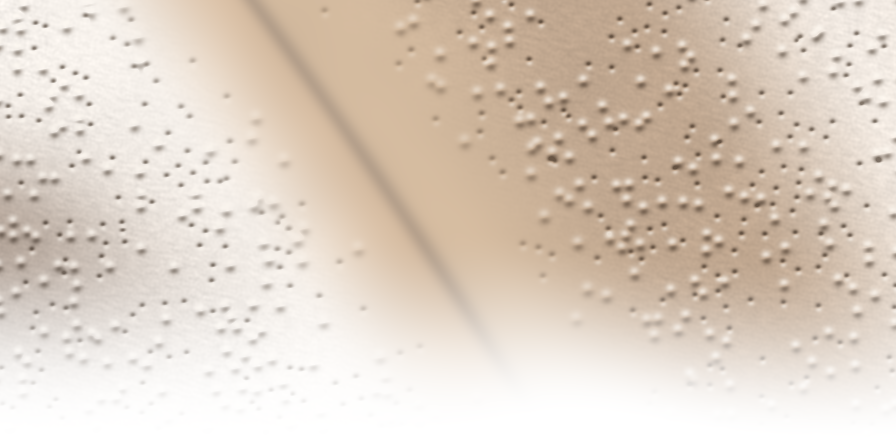
Write a Shadertoy shader that draws this texture.

```glsl
// Two embossed paper pages meeting at a soft diagonal fold, fading to white below.
// Page tones are ramps over the distance to the fold; a jittered, tilted grid
// scatters raised bumps and small pits, and gradient noise adds paper grain.

vec2 hash2(vec2 p) {
    vec3 q = fract(vec3(p.xyx) * vec3(0.1031, 0.1030, 0.0973));
    q += dot(q, q.yzx + 33.33);
    return fract((q.xx + q.yz) * q.zy);
}

float corner(vec2 cell, vec2 offset) {
    return dot(hash2(cell) * 2.0 - 1.0, offset);
}

float gradientNoise(vec2 p) {
    vec2 i = floor(p), f = fract(p);
    vec2 w = f * f * f * (f * (f * 6.0 - 15.0) + 10.0);
    vec2 e = vec2(1.0, 0.0);
    return mix(mix(corner(i, f), corner(i + e, f - e), w.x),
               mix(corner(i + e.yx, f - e.yx), corner(i + 1.0, f - 1.0), w.x), w.y);
}

// Signed distance to the slightly bowed fold, positive on the right page
float foldDistance(vec2 p) {
    float t = 1.0 - p.y;
    return (p.x - (0.562 + 0.74 * t - 0.07 * t * t)) * 0.82;
}

vec3 leftPage(vec2 p, float d) {
    vec3 col = mix(vec3(0.968, 0.948, 0.926), vec3(0.85, 0.745, 0.635),
                   smoothstep(-0.31, 0.0, d));
    vec2 s = (p - vec2(-0.05, 0.47)) / vec2(0.36, 0.21);
    s.y += 0.35 * s.x;
    col = mix(col, vec3(0.60, 0.52, 0.46), 0.72 * exp(-dot(s, s)));
    vec2 g = (p - vec2(0.0, 0.27)) / vec2(0.40, 0.16);
    return mix(col, vec3(0.74, 0.71, 0.69), 0.42 * exp(-dot(g, g)));
}

vec3 rightPage(vec2 p, float d) {
    float u = d + 0.15 * (1.0 - p.y);
    vec3 col = mix(vec3(0.84, 0.74, 0.63), vec3(0.75, 0.652, 0.56),
                   smoothstep(0.12, 0.54, u));
    return mix(col, vec3(0.95, 0.92, 0.89), smoothstep(0.66, 1.08, u));
}

// Light (positive) and shade (negative) of the embossed dots
float embossing(vec2 p) {
    const float spacing = 0.035;
    mat2 tilt = mat2(0.83, 0.56, -0.56, 0.83);
    vec2 g = tilt * p / spacing;
    vec2 light = vec2(-0.17, 0.985);
    float relief = 0.0;
    for (int j = -1; j <= 1; j++)
    for (int i = -1; i <= 1; i++) {
        vec2 cell = floor(g) + vec2(i, j);
        vec2 rnd = hash2(cell + 71.0);
        vec2 jitter = (hash2(cell + 19.0) - 0.5) * 0.7;
        vec2 centre = (cell + 0.5 + jitter) * spacing * tilt;
        float side = foldDistance(centre), d = abs(side);
        float edge = side < 0.0 ? mix(0.24, 0.38, centre.y) : 0.42;
        float cluster = 0.50 + 0.45 * gradientNoise(centre * 6.0);
        if (rnd.x > cluster * smoothstep(0.07, edge, d)) continue;

        // Dots near the fold are out of focus
        float focus = smoothstep(0.12, 0.46, d);
        float raised = step(0.45, rnd.y);
        float radius = mix(0.0075, 0.0115, raised) * mix(1.25, 1.0, focus);
        vec2 q = (p - centre) / radius;
        float r2 = dot(q, q);
        float lobe = 2.3 * dot(q, light) * exp(-1.2 * r2);
        float pit = -lobe - 0.35 * exp(-2.0 * r2);
        float bump = lobe + 0.25 * exp(-1.6 * r2);
        relief += mix(pit, bump, raised) * mix(0.35, 1.1, focus);
    }
    return clamp(relief, -1.1, 1.1);
}

void mainImage(out vec4 fragColor, in vec2 fragCoord) {
    vec2 p = fragCoord / iResolution.y;
    p.x *= 2.0 * iResolution.y / iResolution.x;
    float d = foldDistance(p);

    // Pages, blended across the fold
    vec3 col = mix(leftPage(p, d), rightPage(p, d), smoothstep(-0.012, 0.022, d));

    // Narrow grey shadow in the fold, with a wider warm falloff
    float width = d < 0.0 ? 0.020 : 0.022;
    float shadow = 0.37 * exp(-d * d / (width * width)) + 0.12 * exp(-abs(d) / 0.05);
    col = mix(col, vec3(0.56, 0.50, 0.45), shadow);

    // Paper grain drawn out along slightly falling fibres, and slow mottling
    float sharp = smoothstep(0.10, 0.50, abs(d));
    vec2 fibre = mat2(0.97, 0.25, -0.25, 0.97) * p;
    float grain = 0.7 * gradientNoise(p * 120.0) + gradientNoise(fibre * vec2(35.0, 105.0));
    col *= 1.0 + 0.06 * sharp * grain + 0.03 * gradientNoise(p * 5.0);

    // Embossed dots
    float relief = embossing(p);
    col = mix(col, vec3(1.0, 0.98, 0.95), 0.60 * max(relief, 0.0));
    col *= 1.0 - vec3(0.43, 0.46, 0.49) * max(-relief, 0.0);

    // White fade along the lower edge, rising a little beside the fold
    float lift = 0.06 * exp(-pow((d - 0.08) / 0.22, 2.0));
    col = mix(vec3(1.0), col, smoothstep(0.01, 0.44, p.y - lift));

    fragColor = vec4(clamp(col, 0.0, 1.0), 1.0);
}
```
